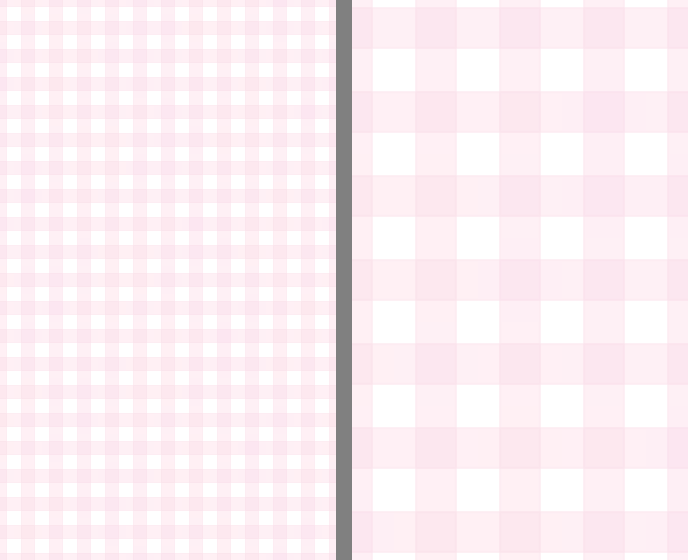
Left: the whole. Right: its middle third, enlarged.
Reproduce this pattern procedurally as a WebGL 1 fragment shader.

```glsl
precision highp float;
// Pale pink gingham: translucent bands crossing on white, with faint seams and a soft tint drift.
uniform vec2 u_resolution;

const float TAU = 6.2831853;
const vec2 REPEATS = vec2(12.0, 20.0);

// Layered sines with whole frequencies, so the drift wraps at every edge.
float tintDrift(vec2 uv) {
  float drift = sin(TAU * (2.0 * uv.x + uv.y));
  drift += 0.7 * sin(TAU * (3.0 * uv.x - 4.0 * uv.y) + 1.3);
  drift += 0.5 * sin(TAU * (5.0 * uv.x + 7.0 * uv.y) + 4.1);
  return drift / 2.2;
}

void main() {
  vec2 uv = gl_FragCoord.xy / u_resolution;
  vec2 cell = uv * REPEATS;
  vec2 pixel = REPEATS / u_resolution;

  // Signed distance to the band edges, in repeats; bands are centred on whole numbers.
  vec2 edge = abs(fract(cell + 0.5) - 0.5) - 0.2465;
  vec2 band = 1.0 - smoothstep(-0.5 * pixel, 0.5 * pixel, edge);

  // Layers: white cloth, single bands, then the deeper crossings.
  vec3 single = vec3(0.998, 0.940, 0.960);
  vec3 crossing = vec3(0.990, 0.907, 0.940);
  vec3 color = mix(vec3(1.0), single, max(band.x, band.y));
  color = mix(color, crossing, band.x * band.y);

  // Thin seams just inside each band edge.
  vec2 seamDistance = abs(edge + 0.012) - 0.012;
  vec2 seam = 1.0 - smoothstep(-0.5 * pixel, 0.5 * pixel, seamDistance);
  color -= vec3(0.006, 0.014, 0.011) * max(seam.x, seam.y);

  // The dye leans slightly from rose to peach; white stays clean.
  vec2 cellCenter = floor(cell + 0.5) / REPEATS;
  float dye = 0.5 * (band.x + band.y);
  color += vec3(0.001, 0.004, -0.006) * tintDrift(cellCenter) * dye;

  gl_FragColor = vec4(clamp(color, 0.0, 1.0), 1.0);
}
```
